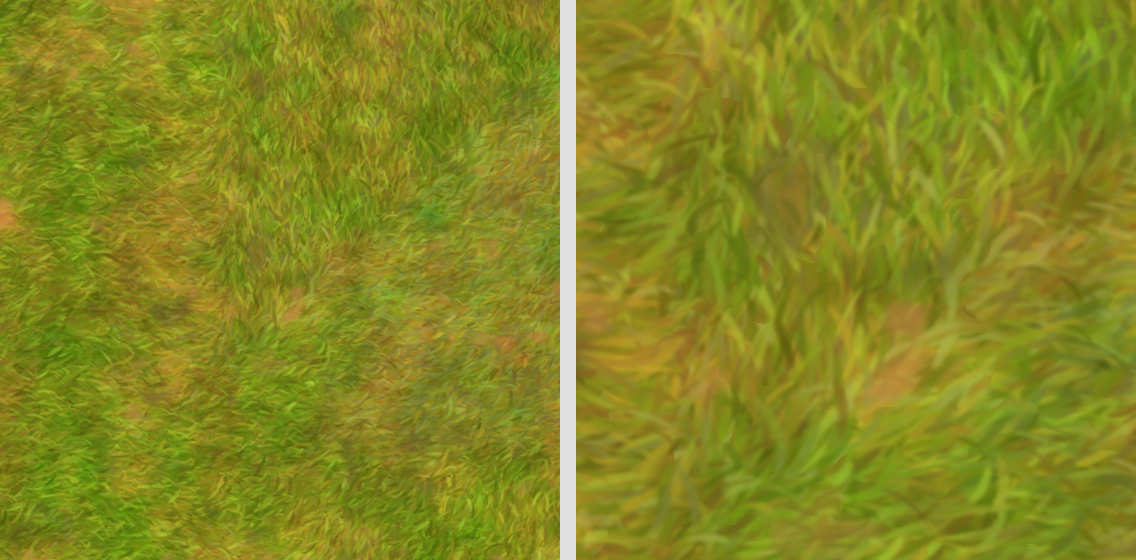
Left, the full canvas; right, a detail of the centre.
Reproduce this texture procedurally as a Shadertoy shader.

```glsl
// Rough lawn seen from above: soft, short blades of grass over mottled soil.
// Layers of jittered cells each hold one curved blade; smooth region masks
// steer blade direction and tint, and noise adds dry and bare patches.

const vec3 SHADE = vec3(0.42, 0.43, 0.05);
const vec3 GREEN = vec3(0.46, 0.52, 0.08);
const vec3 LIGHT = vec3(0.55, 0.60, 0.15);
const vec3 STRAW = vec3(0.58, 0.53, 0.12);
const vec3 EARTH = vec3(0.53, 0.43, 0.12);
const vec3 PALE  = vec3(0.56, 0.58, 0.23);
const vec3 COOL  = vec3(0.46, 0.54, 0.24);
const vec3 MAUVE = vec3(0.45, 0.41, 0.19);
const vec3 BARE  = vec3(0.67, 0.49, 0.24);
const vec3 WARMTH = vec3(0.22, -0.06, 0.05);

const int LAYERS = 14;
const float CELL = 0.025;

float hash(vec2 p) {
    return fract(sin(dot(p, vec2(127.1, 311.7))) * 43758.5453);
}

vec2 hash2(vec2 p) {
    return vec2(hash(p), hash(p + 57.3));
}

float noise(vec2 p) {
    vec2 i = floor(p), f = fract(p);
    f = f * f * (3.0 - 2.0 * f);
    return mix(mix(hash(i), hash(i + vec2(1, 0)), f.x),
               mix(hash(i + vec2(0, 1)), hash(i + vec2(1, 1)), f.x), f.y);
}

float fbm(vec2 p) {
    float sum = 0.0, amp = 0.53;
    for (int i = 0; i < 4; i++) {
        sum += amp * noise(p);
        p = mat2(1.6, 1.2, -1.2, 1.6) * p + 7.1;
        amp *= 0.5;
    }
    return sum;
}

// Signed height above the diagonal border of the tall grass
float aboveBorder(vec2 p) {
    return p.y - 0.35 - 0.9 * (p.x - 0.40);
}

// Tall, upright grass in the upper middle
float tallMask(vec2 p) {
    return smoothstep(0.36, 0.42, p.x) * smoothstep(-0.04, 0.05, aboveBorder(p));
}

// Bluish grass on the right, below the border
float coolMask(vec2 p) {
    return smoothstep(0.45, 0.75, p.x) * smoothstep(0.06, -0.03, aboveBorder(p))
         * smoothstep(0.14, 0.26, p.y);
}

// Mean blade angle: flat on the left, steeper in the other regions
float bladeAngle(vec2 p) {
    float lowerRight = smoothstep(0.45, 0.65, p.x) * smoothstep(0.22, 0.10, p.y);
    float angle = 0.04 + 0.35 * coolMask(p) + 0.95 * lowerRight;
    angle += 0.35 * sin(p.x * 13.0 + 2.0 * sin(p.y * 11.0)) * sin(p.y * 9.0 + 1.0);
    return mix(angle, 1.5, tallMask(p));
}

// Soft coverage of a bent, tapering blade centred on the origin
float blade(vec2 p, float angle, float halfLength, float halfWidth, float bend) {
    float c = cos(angle), s = sin(angle);
    p = vec2(c * p.x + s * p.y, c * p.y - s * p.x);
    float t = p.x / halfLength;
    float side = abs(p.y - bend * halfLength * (t * t - 0.4));
    float width = halfWidth * (1.0 - 0.6 * t * t);
    return smoothstep(width + 0.0022, width - 0.0024, side)
         * smoothstep(1.0, 0.45, abs(t));
}

vec3 grassColor(float pick) {
    if (pick < 0.16) return SHADE;
    if (pick < 0.47) return GREEN;
    if (pick < 0.66) return LIGHT;
    if (pick < 0.87) return STRAW;
    return pick < 0.95 ? EARTH : PALE;
}

void mainImage(out vec4 fragColor, in vec2 fragCoord) {
    vec2 uv = fragCoord / iResolution.y;
    float dry = fbm(uv * 8.0 + 3.0) - 0.5;
    float clump = fbm(uv * 22.0 + 21.0) - 0.5;
    float tall = tallMask(uv);
    float cool = coolMask(uv);

    // Ground between the blades
    vec3 color = mix(SHADE, STRAW, clamp(0.5 + 1.6 * dry + clump, 0.0, 1.0));
    color = mix(color, MAUVE, tall * smoothstep(-0.12, 0.15, clump) * 0.8);

    // Blades, from the lowest layer to the top
    for (int layer = 0; layer < LAYERS; layer++) {
        float seed = float(layer) * 17.3;
        vec2 grid = uv / CELL + hash2(vec2(seed, 4.7));
        vec2 home = floor(grid);
        for (int k = 0; k < 9; k++) {
            vec2 id = home + vec2(k % 3 - 1, k / 3 - 1);
            vec2 offset = (grid - id - hash2(id + seed)) * CELL;
            vec2 look = hash2(id + seed + 91.7);
            vec2 form = hash2(id + seed + 183.1);
            float spread = (form.x + look.y - 1.0) * 1.2;
            float cover = blade(offset, bladeAngle(uv - offset) + spread,
                                CELL * mix(0.45, 0.98, form.y),
                                mix(0.0014, 0.0034, look.y), 0.7 * (form.x - 0.5));
            vec3 tint = grassColor(clamp(look.x + 0.5 * dry, 0.0, 1.0));
            tint = mix(tint, COOL, cool * step(0.60, form.y) * 0.65);
            tint *= mix(0.83, 1.21, fract(look.x * 37.0 + form.y));
            color = mix(color, tint, cover * 0.72);
        }
    }

    // Small bare spots and hollows, broken up by the blades
    float ragged = 0.25 * clump;
    float bare = smoothstep(0.66, 0.86, fbm(uv * vec2(17.0, 23.0) + 47.0) + ragged);
    color = mix(color, BARE, bare * 0.6);
    float hollow = smoothstep(0.64, 0.84, fbm(uv * 24.0 + 80.0) - ragged);
    color = mix(color, MAUVE, hollow * 0.4);

    // Broad drift between lush and dry, then light and dark tufts
    float warm = fbm(uv * 13.0 + 130.0) - 0.5;
    color += WARMTH * warm + WARMTH * 0.6 * dry;
    color *= 1.01 + 0.34 * clump + 0.22 * (fbm(uv * 6.0 + 160.0) - 0.5);

    fragColor = vec4(clamp(color, 0.0, 1.0), 1.0);
}
```
